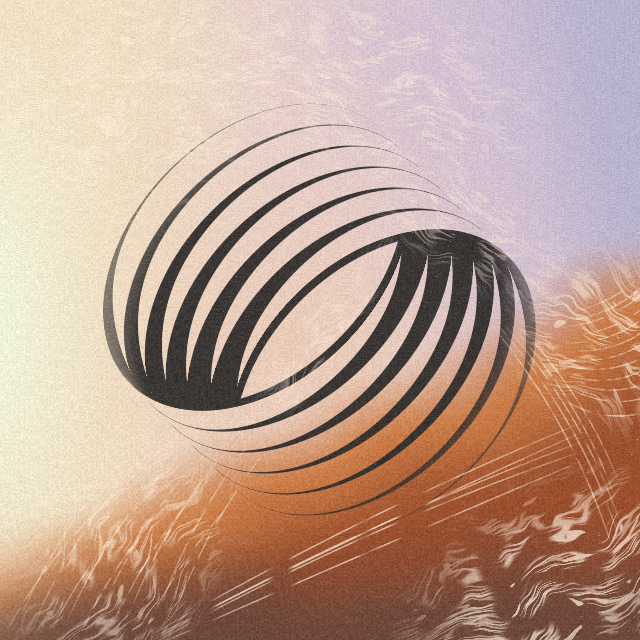
Give the GLSL for this background, as a three.js fragment shader.

```glsl
varying vec2 vUv;
const vec2 RING_CENTER = vec2(0.499, 0.5);
const vec2 RING_RADII = vec2(0.279, 0.193);
const float RING_SHIFT = 0.139;
const float RING_STEPS = 6.0;
const float RIM_WIDTH = 0.26;
const float EDGE = 0.001;
const vec2 FOIL_STRETCH = vec2(10.0, 75.0);
const float GRAIN = 0.085;
const vec3 CREAM = vec3(0.94, 0.87, 0.76);
const vec3 PINK = vec3(0.90, 0.81, 0.80);
const vec3 LAVENDER = vec3(0.82, 0.75, 0.83);
const vec3 BLUE = vec3(0.72, 0.70, 0.81);
const vec3 MINT = vec3(0.94, 0.96, 0.86);
const vec3 PEACH = vec3(0.92, 0.79, 0.70);
const vec3 ORANGE = vec3(0.80, 0.49, 0.28);
const vec3 RUST = vec3(0.61, 0.31, 0.18);
const vec3 UMBER = vec3(0.41, 0.28, 0.24);
const vec3 INK = vec3(0.20, 0.19, 0.185);
const vec3 SHINE = vec3(0.98, 0.92, 0.85);

float hash(vec2 p) { return fract(sin(dot(p, vec2(127.1, 311.7))) * 43758.5); }
vec2 slope(vec2 p) {
  float angle = 6.2832 * hash(p);
  return vec2(cos(angle), sin(angle));
}
float gradientNoise(vec2 p) {
  vec2 i = floor(p), f = fract(p), e = vec2(1.0, 0.0);
  vec2 w = f * f * f * (f * (f * 6.0 - 15.0) + 10.0);
  float low = mix(dot(slope(i), f), dot(slope(i + e), f - e), w.x);
  float high = mix(dot(slope(i + e.yx), f - e.yx), dot(slope(i + 1.0), f - 1.0), w.x);
  return mix(low, high, w.y);
}
vec2 rotate(vec2 p, float angle) {
  float c = cos(angle), s = sin(angle);
  return vec2(c * p.x + s * p.y, c * p.y - s * p.x);
}

vec3 backdrop(vec2 p) {
  float cloud = gradientNoise(p * 3.0) + 0.5 * gradientNoise(p * 7.0);
  vec3 color = mix(CREAM, PINK, smoothstep(0.15, 0.5, p.x));
  color = mix(color, LAVENDER, smoothstep(0.45, 0.8, p.x + 0.3 * (p.y - 0.7)));
  color = mix(color, BLUE, smoothstep(0.74, 1.0, p.x + 0.2 * (p.y - 0.8)));
  vec2 core = p - vec2(0.48, 0.43);
  color = mix(color, PEACH, 0.75 * exp(-14.0 * dot(core, core)));
  // Warm ground rising to the right
  float depth = mix(0.15, 0.59, pow(p.x, 1.15)) - p.y + 0.05 * cloud;
  color = mix(color, ORANGE, smoothstep(-0.06, 0.11, depth));
  color = mix(color, RUST, smoothstep(0.07, 0.27, depth));
  color = mix(color, UMBER, 0.9 * smoothstep(0.22, 0.02, p.y + 0.06 * cloud) * smoothstep(0.0, 0.2, depth));
  // Bright leak along the left side
  vec2 leak = (p - vec2(-0.02, 0.5)) / vec2(0.14, 0.32);
  return mix(color, MINT, 0.95 * exp(-dot(leak, leak)));
}

// Coordinate counting the shifted ellipses from the outer arc inward
float arcIndex(vec2 q, float root) {
  return (RING_SHIFT + RING_RADII.y * root - q.y) * RING_STEPS / (2.0 * RING_SHIFT);
}
float bands(float s, float u, float blur) {
  float k = clamp(floor(s), 0.0, RING_STEPS - 1.0);
  float tip = -0.268 + 0.0117 * k + 0.0018 * k * k;
  float t = max((RING_RADII.x - u) / (RING_RADII.x - tip), 0.0);
  float body = mix(0.1, 0.7, sqrt(k / 5.0));
  float fill = t > 1.0 ? 1.3 : mix(pow(t, 9.0), pow(t, 0.9), body);
  float d = abs(fract(s - 0.5 * fill + 0.5) - 0.5) - 0.5 * fill;
  float ink = (1.0 - smoothstep(-blur, blur, d)) * smoothstep(-blur, blur, s);
  return ink * mix(0.6, 1.0, smoothstep(0.0, 2.0, s));
}
float ring(vec2 p) {
  vec2 q = rotate(p - RING_CENTER, 0.7854);
  if (q.x < 0.0) q = -q;
  float x = q.x / RING_RADII.x;
  if (x >= 1.0) return 0.0;
  float root = sqrt(1.0 - x * x);
  float steep = RING_RADII.y * x / (RING_RADII.x * max(root, 0.02));
  float blur = EDGE * sqrt(1.0 + steep * steep) * RING_STEPS / (2.0 * RING_SHIFT);
  float front = arcIndex(q, root), back = arcIndex(-q, root);
  float rim = 1.0 - smoothstep(-blur, blur, min(front, back) - RING_STEPS - RIM_WIDTH);
  float inner = back < RING_STEPS ? bands(back, -q.x, blur) : rim;
  return mix(bands(front, q.x, blur), inner, smoothstep(-blur, blur, front - RING_STEPS));
}

// Crinkled filaments and bright flakes inside a soft oval
float foil(vec2 p, vec2 center, vec2 size, float angle) {
  vec2 q = rotate(p - center, angle);
  float mask = smoothstep(1.7, 0.5, length(q / size));
  if (mask <= 0.0) return 0.0;
  q.y += 0.05 * gradientNoise(p * 8.0) + 0.008 * gradientNoise(p * 35.0);
  vec2 f = q * FOIL_STRETCH + center * 50.0;
  float gaps = smoothstep(-0.12, 0.12, gradientNoise(f * vec2(1.6, 0.4) + 7.0));
  float lines = smoothstep(0.14, 0.04, abs(gradientNoise(f)));
  lines = max(lines, 0.7 * smoothstep(0.14, 0.04, abs(gradientNoise(rotate(f, 0.06) * 1.4 + 31.0))));
  float flakes = smoothstep(0.4, 0.44, gradientNoise(f * vec2(2.6, 0.7) + 3.0));
  return mask * max(gaps * lines, flakes);
}
float strand(vec2 p, vec2 a, vec2 b, float bend) {
  vec2 ab = b - a;
  float t = clamp(dot(p - a, ab) / dot(ab, ab), 0.0, 1.0), bow = 4.0 * t * (1.0 - t);
  float d = length(p - a - ab * t - vec2(-ab.y, ab.x) * bend * bow);
  float broken = smoothstep(-0.35, 0.1, gradientNoise(vec2(t * 14.0, a.x * 90.0)));
  return broken * sqrt(bow) * smoothstep(2.0 * EDGE, 0.3 * EDGE, d);
}
float creases(vec2 p) {
  float sum = 0.75 * foil(p, vec2(0.17, 0.84), vec2(0.2, 0.14), 0.25);
  sum += 0.6 * foil(p, vec2(0.58, 0.87), vec2(0.2, 0.11), -0.25);
  sum += 0.6 * foil(p, vec2(0.73, 0.64), vec2(0.12, 0.06), -0.5);
  sum += 0.7 * foil(p, vec2(0.2, 0.12), vec2(0.17, 0.1), 0.95);
  sum += foil(p, vec2(0.87, 0.09), vec2(0.19, 0.11), 0.5);
  sum += 0.8 * foil(p, vec2(0.95, 0.47), vec2(0.12, 0.1), -0.6);
  sum += 0.5 * foil(p, vec2(0.5, 0.47), vec2(0.15, 0.03), 0.95);
  // Fans and long folds
  for (int i = 0; i < 12; i++) {
    float n = float(i), r = hash(vec2(n, 3.0)), few = step(n, 4.5);
    sum += 0.7 * strand(p, vec2(0.87 + 0.03 * r, 0.38 + 0.012 * n), vec2(1.06, 0.38 + 0.028 * n), -0.16);
    sum += 0.6 * strand(p, vec2(0.01 + 0.024 * n, 0.01 + 0.04 * r), vec2(0.17 + 0.022 * n, 0.21 + 0.1 * r), 0.04);
    sum += 0.9 * few * strand(p, vec2(0.24, 0.005 * n - 0.01), vec2(0.91, 0.28 + 0.015 * n), 0.03 * r);
    sum += 0.7 * few * strand(p, vec2(0.77 + 0.01 * n, 0.49), vec2(0.96 + 0.01 * r, 0.13 + 0.03 * n), 0.05);
  }
  return min(sum, 1.0);
}

void main() {
  vec3 color = mix(backdrop(vUv), INK, 0.96 * ring(vUv));
  color = mix(color, SHINE, 0.75 * creases(vUv));
  // Dust and grain
  vec2 cell = vUv * 420.0;
  float dust = step(0.992, hash(floor(cell))) * smoothstep(0.5, 0.1, length(fract(cell) - 0.5));
  color = mix(color, SHINE, 0.4 * dust) + GRAIN * (hash(floor(vUv * 512.0) + 9.0) - 0.5);
  gl_FragColor = vec4(clamp(color, 0.0, 1.0), 1.0);
}
```
